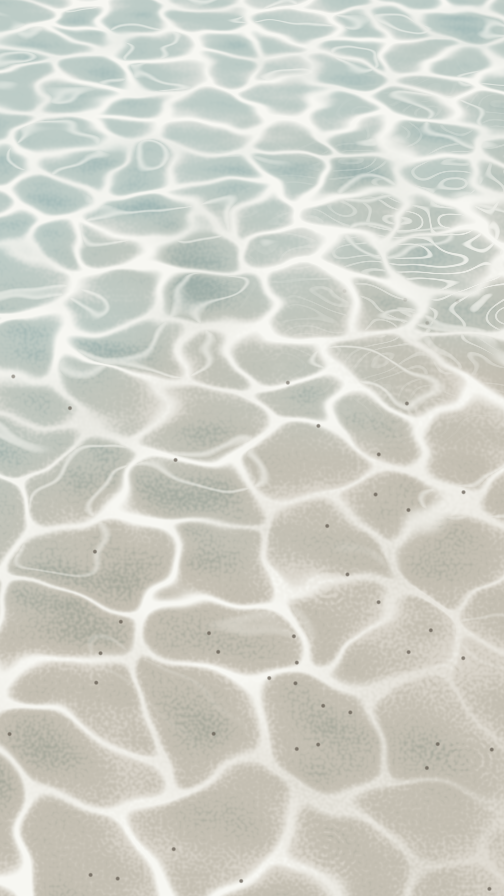
Reproduce this texture procedurally as a WebGL 1 fragment shader.

```glsl
precision highp float;
// Sunlit shallow water over pale sand: a perspective-warped, smoothed Voronoi
// network forms the caustic lines, noise contours add loops and soft folds,
// and ring ripples, sand grain and specks finish the surface.
uniform vec2 u_resolution;

const vec3 SAND_SHADE = vec3(0.65, 0.66, 0.61);
const vec3 SAND_MID = vec3(0.77, 0.75, 0.70);
const vec3 SAND_LIGHT = vec3(0.85, 0.83, 0.79);
const vec3 AQUA_SHADE = vec3(0.59, 0.70, 0.70);
const vec3 AQUA_MID = vec3(0.74, 0.80, 0.78);
const vec3 AQUA_LIGHT = vec3(0.84, 0.86, 0.84);
const vec3 SUNLIGHT = vec3(0.97, 0.97, 0.95);
const vec3 SPECK = vec3(0.36, 0.33, 0.29);
const float HORIZON = 3.25;     // vanishing height, in canvas widths
const float CELLS_ACROSS = 3.7; // caustic cells along the bottom edge
const float CELL_DEPTH = 44.0;  // vertical cell density
const float LINE_WIDTH = 0.036; // caustic core, in cells
const float HALO_WIDTH = 0.13;  // caustic glow, in cells
const float ROUNDING = 15.0;    // lower is rounder cell corners
const float RING_FREQ = 380.0;
const float GRAIN_FREQ = 130.0;

vec2 hash2(vec2 p) {
  vec3 h = fract(p.xyx * vec3(0.1031, 0.1030, 0.0973));
  h += dot(h, h.yzx + 33.33);
  return fract((h.xx + h.yz) * h.zy);
}

float gradDot(vec2 cell, vec2 f, vec2 corner) {
  float a = 6.2832 * hash2(cell + corner).x;
  return dot(vec2(cos(a), sin(a)), f - corner);
}

// Gradient noise, roughly -0.7 to 0.7
float noise(vec2 p) {
  vec2 i = floor(p), f = p - i;
  vec2 u = f * f * f * (f * (f * 6.0 - 15.0) + 10.0);
  float low = mix(gradDot(i, f, vec2(0.0)), gradDot(i, f, vec2(1.0, 0.0)), u.x);
  float high = mix(gradDot(i, f, vec2(0.0, 1.0)), gradDot(i, f, vec2(1.0)), u.x);
  return mix(low, high, u.y);
}

// Distance to the cell borders, smoothly joined at the corners
float borderDistance(vec2 p) {
  vec2 i = floor(p), f = p - i, nearest = vec2(0.0);
  float best = 9.0;
  for (int y = -1; y <= 1; y++) for (int x = -1; x <= 1; x++) {
    vec2 g = vec2(float(x), float(y));
    vec2 r = g + 0.1 + 0.8 * hash2(i + g) - f;
    if (dot(r, r) < best) { best = dot(r, r); nearest = r; }
  }
  float sum = 0.0001;
  for (int y = -2; y <= 2; y++) for (int x = -2; x <= 2; x++) {
    vec2 g = vec2(float(x), float(y));
    vec2 r = g + 0.1 + 0.8 * hash2(i + g) - f, d = r - nearest;
    if (dot(d, d) > 0.0001)
      sum += exp(-ROUNDING * dot(0.5 * (r + nearest), normalize(d)));
  }
  return max(0.0, -log(sum) / ROUNDING);
}

// Patches of concentric ripples scattered near the right side
float ringRipples(vec2 p) {
  float rings = 0.0;
  for (int i = 0; i < 7; i++) {
    vec2 h = hash2(vec2(float(i) * 7.3 + 2.0, 5.0));
    vec2 centre = vec2(0.98 - 0.4 * h.x * h.x, 0.1 + 0.17 * float(i));
    float r = length((p - centre) * vec2(1.0, 1.25));
    r += 0.012 * noise(p * 16.0);
    float fade = 1.0 - smoothstep(0.03, 0.07 + 0.06 * h.y, r);
    rings += fade * sin(r * RING_FREQ) * (0.55 + noise(p * 11.0 + h * 9.0));
  }
  return rings;
}

vec3 ramp(vec3 shade, vec3 mid, vec3 light, float t) {
  vec3 c = mix(shade, mid, smoothstep(0.0, 0.4, t));
  return mix(c, light, smoothstep(0.4, 0.75, t));
}

void main() {
  vec2 p = gl_FragCoord.xy / u_resolution.x;
  float far = smoothstep(0.5, 1.75, p.y);
  float gap = HORIZON - p.y;

  // Water plane in perspective, bent by two scales of swell
  vec2 q = vec2((p.x - 0.5) * CELLS_ACROSS * HORIZON, CELL_DEPTH) / gap;
  q.y += 0.7 * p.x;
  vec2 warped = q + 0.5 * vec2(noise(q * 0.8 + 3.0), noise(q * 0.8 + 17.0));
  warped += 0.16 * vec2(noise(q * 2.1 + 31.0), noise(q * 2.1 + 47.0));

  // Caustic network, dissolving over the shallow lower right
  float pixel = CELL_DEPTH / (gap * gap * u_resolution.x);
  float d = borderDistance(warped);
  float width = LINE_WIDTH * (1.0 + far + 0.8 * noise(q * 0.9 + 61.0)) + 0.4 * pixel;
  float shallow = smoothstep(0.45, 0.95, p.x) * (1.0 - smoothstep(0.25, 1.1, p.y));
  float strength = clamp(0.85 + 0.7 * noise(q * 0.7 + 9.0), 0.35, 1.0) * (1.0 - 0.75 * shallow);
  float core = exp(-d * d / (width * width)) * strength;
  float halo = exp(-d / HALO_WIDTH) * (1.0 - 0.5 * shallow);

  // Secondary loops, soft diagonal folds and broken glassy lines
  float contour = abs(noise(warped * vec2(0.9, 1.1) + 80.0) - 0.24);
  float loops = (1.0 - smoothstep(0.0, 0.045 + pixel, contour)) * smoothstep(0.2, 0.9, p.y);
  float folds = 1.0 - abs(2.6 * noise(vec2(p.x * 5.0 + p.y * 3.0, p.y * 2.2 - p.x) + 5.0));
  vec2 toGlass = (p - vec2(0.94, 1.27)) * vec2(3.6, 4.6);
  float glass = smoothstep(0.55, 1.0, sin(24.0 * noise(p * vec2(8.0, 13.0) + q * 0.3)));
  glass *= exp(-dot(toGlass, toGlass));

  // Brightness, then the sand to aqua colour ramp
  float tone = 0.27 + 0.32 * noise(q * 0.75 + 23.0) + 0.42 * halo + 0.13 * folds;
  tone += 0.12 * shallow - 0.12 * (1.0 - p.x) * (1.0 - far) + 0.09 * ringRipples(p);
  tone += 0.16 * noise(q * vec2(1.2, 3.0) + 12.0);
  tone += 0.22 * noise(p * GRAIN_FREQ) * (1.0 - 0.8 * far);
  float aqua = smoothstep(0.55, 1.6, p.y - 0.4 * (p.x - 0.4) + 0.3 * noise(q * 0.6 + 70.0));
  vec3 color = mix(ramp(SAND_SHADE, SAND_MID, SAND_LIGHT, tone),
                   ramp(AQUA_SHADE, AQUA_MID, AQUA_LIGHT, tone), aqua);
  float light = max(core, max(0.55 * loops, 0.8 * glass)) + 0.3 * smoothstep(0.7, 1.1, tone);
  color = mix(color, SUNLIGHT, clamp(light, 0.0, 1.0));

  // Sparse dark specks on the sand
  vec2 cell = floor(p * 18.0), h = hash2(cell + 90.0);
  float r = length(fract(p * 18.0) - 0.2 - 0.6 * h);
  float speck = 1.0 - smoothstep(0.03, 0.1, r);
  speck *= step(0.9, hash2(cell + 150.0).x) * (1.0 - smoothstep(0.9, 1.3, p.y));
  gl_FragColor = vec4(mix(color, SPECK, 0.7 * speck), 1.0);
}
```
